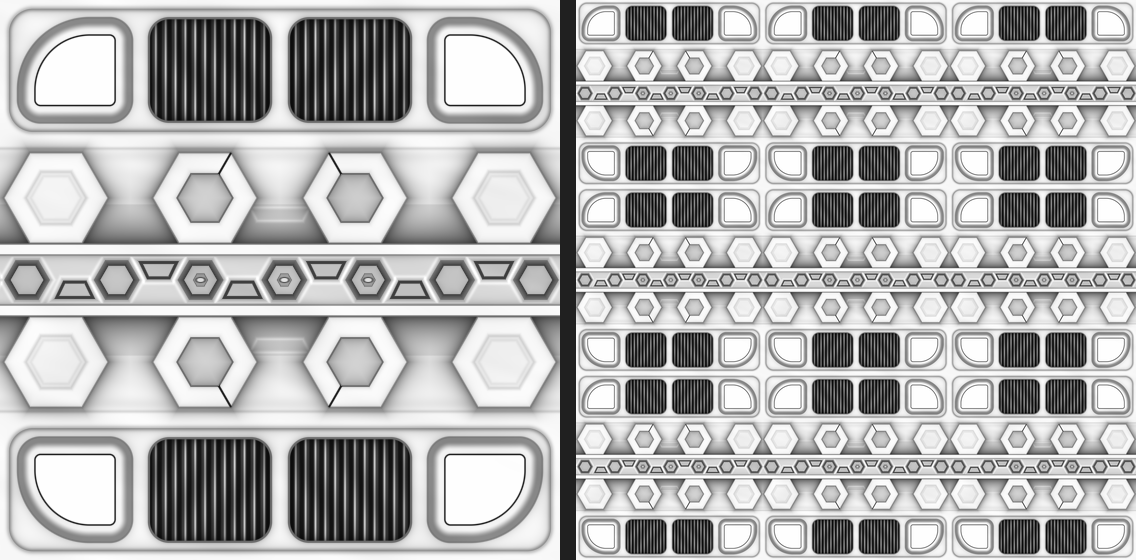
Left: one tile. Right: repeated 3 by 3.
Give the GLSL for this texture map, as a Shadertoy shader.

```glsl
// Pale moulded wall panel: slatted grilles, angled windows, hexagonal bosses and a studded centre rail.

// Layout, in canvas widths from the centre
const vec2 PANEL_HALF = vec2(0.484, 0.110);
const float PANEL_Y = 0.3745;
const vec2 GRILLE_AT = vec2(0.125, 0.375);
const vec2 GRILLE_HALF = vec2(0.109, 0.0925);
const float SLAT_PITCH = 0.0176;
const vec2 WINDOW_AT = vec2(0.366, 0.3745);
const vec2 WINDOW_HALF = vec2(0.0716, 0.063);
const float WINDOW_CURVE = 0.098;
const float FRAME_WIDTH = 0.031;
const vec2 BOSS_X = vec2(0.134, 0.400);
const float BOSS_Y = 0.1465;
const float BOSS_SIZE = 0.081;
const float RAIL_HALF = 0.0645;
const float CHANNEL_HALF = 0.0445;
const float STUD_PITCH = 0.1497;
const float STUD_SHIFT = 0.0078;
const float STUD_SIZE = 0.0355;
// Tones
const float WHITE = 0.975;
const float PALE = 0.85;
const float GREY = 0.53;
const float DARK = 0.30;
const float BLACK = 0.09;
const float WEAR = 0.012;

float sdBox(vec2 p, vec2 halfSize, float r) {
  vec2 q = abs(p) - halfSize + r;
  return length(max(q, 0.0)) + min(max(q.x, q.y), 0.0) - r;
}
float sdHex(vec2 p, float apothem) {
  p = abs(p);
  return max(p.y, dot(p, vec2(0.866, 0.5))) - apothem;
}
// Trapezoid with its wide side down
float sdTrap(vec2 p, float halfHeight, float halfWidth) {
  return max(abs(p.y) - halfHeight, (abs(p.x) - halfWidth + 0.48 * p.y) * 0.9);
}
// Box with one large curve on the upper outer corner
float sdWindow(vec2 p) {
  vec2 corner = max(p - WINDOW_HALF + WINDOW_CURVE, 0.0);
  return max(sdBox(p, WINDOW_HALF, 0.01), length(corner) - WINDOW_CURVE);
}
float fill(float d) {
  float blur = 0.8 / iResolution.y;
  return 1.0 - smoothstep(-blur, blur, d);
}
float stroke(float d, float width) { return fill(abs(d) - 0.5 * width); }
float glow(float d, float width) { return exp(-d * d / (width * width)); }
float shade(float d, float width) { return exp(-abs(d) / width); }
void paint(inout float tone, float value, float mask) { tone = mix(tone, value, mask); }

// Layered sines with whole wave counts, so they wrap
float smudge(vec2 p) {
  p *= 6.2831853;
  float sum = 0.0;
  for (float k = 1.0; k < 5.0; k++) {
    vec2 wave = vec2(2.0 * k + 1.0, 5.0 * k - 3.0);
    sum += sin(dot(p, wave) + 2.0 * sin(p.y * (k + 2.0)) + k) / k;
  }
  return sum;
}

// Recessed bay behind the bosses
float bay(vec2 q) {
  float tone = mix(0.91, WHITE, smoothstep(0.13, 0.235, q.y));
  paint(tone, mix(0.58, 0.83, smoothstep(RAIL_HALF, 0.135, q.y)), fill(q.y - 0.135));
  tone -= 0.13 * glow(q.y - 0.235, 0.003) + 0.06 * glow(q.y - 0.222, 0.012);
  float slot = sdTrap(vec2(q.x, 0.117 - q.y), 0.012, 0.047);
  paint(tone, 0.79, fill(slot));
  tone += 0.1 * glow(slot, 0.003);
  return tone - 0.28 * shade(q.y - RAIL_HALF, 0.013);
}

void bosses(inout float tone, vec2 q) {
  bool inner = q.x < 0.5 * (BOSS_X.x + BOSS_X.y);
  vec2 p = q - vec2(inner ? BOSS_X.x : BOSS_X.y, BOSS_Y);
  float d = sdHex(p, BOSS_SIZE);
  tone *= 1.0 - 0.48 * shade(d, 0.015) * (1.0 - smoothstep(0.23, 0.27, q.y));
  paint(tone, WHITE - 0.16 * shade(d, 0.005), fill(d));
  paint(tone, 0.45, 0.75 * stroke(d, 0.003));
  if (inner) {
    float hole = sdHex(p, 0.043);
    tone -= 0.1 * glow(hole, 0.006);
    paint(tone, 0.82 - 0.24 * shade(hole, 0.012), fill(hole));
    paint(tone, 0.4, stroke(hole, 0.003));
    // Slit from the hole to the rim
    float slit = abs(0.866 * p.x + 0.5 * p.y) - 0.0018;
    paint(tone, BLACK, fill(max(slit, max(-hole, d))) * step(0.0, p.y));
  } else {
    float inset = sdHex(p, 0.047);
    paint(tone, 0.94, fill(inset));
    tone -= 0.12 * glow(inset, 0.0035) + 0.06 * glow(inset + 0.008, 0.003);
  }
}

void endPanel(inout float tone, vec2 q) {
  float d = sdBox(q - vec2(0.0, PANEL_Y), PANEL_HALF, 0.043);
  paint(tone, WHITE - 0.22 * shade(d, 0.009), fill(d));
  tone -= 0.22 * glow(d, 0.005);
  // Framed window
  float w = sdWindow(q - WINDOW_AT), rim = w - FRAME_WIDTH;
  tone -= 0.14 * shade(rim, 0.007);
  paint(tone, mix(0.95, GREY, smoothstep(0.008, 0.023, w)), fill(rim));
  paint(tone, 0.43, 0.7 * stroke(rim, 0.003));
  paint(tone, 0.995, fill(w));
  paint(tone, BLACK, stroke(w, 0.0026));
  // Slatted grille
  vec2 g = q - GRILLE_AT;
  float edge = sdBox(g, GRILLE_HALF, 0.036);
  float s = fract(g.x / SLAT_PITCH) - 0.5;
  float slats = BLACK + 0.72 * glow(s, 0.13) + 0.16 * glow(s - 0.28, 0.12);
  slats *= 0.88 + 0.12 * sin(45.0 * g.y + 5.0 * floor(g.x / SLAT_PITCH));
  tone -= 0.25 * shade(edge, 0.006);
  paint(tone, slats * (1.0 - 0.6 * shade(edge, 0.008)), fill(edge));
  paint(tone, 0.42, stroke(edge, 0.004));
}

void rail(inout float tone, vec2 p) {
  float side = abs(p.y) - RAIL_HALF, lip = abs(p.y) - CHANNEL_HALF;
  paint(tone, WHITE, fill(side));
  paint(tone, 0.38, 0.8 * stroke(side, 0.003));
  paint(tone, PALE - 0.2 * shade(lip, 0.006), fill(lip));
  paint(tone, GREY, stroke(lip, 0.003));
  float inside = fill(lip + 0.003);
  for (int i = -3; i <= 3; i++) {
    // Hexagonal stud; the first sits slightly further out
    float x = p.x - STUD_SHIFT - float(i) * STUD_PITCH;
    vec2 h = vec2(fract(x + (i == -3 ? 0.5104 : 0.5)) - 0.5, p.y);
    float d = sdHex(h, STUD_SIZE), face = d + 0.009;
    tone += inside * (0.09 * glow(d - 0.007, 0.003) - 0.12 * glow(d, 0.004));
    paint(tone, mix(DARK, 0.43, smoothstep(-0.009, 0.0, d)), fill(d));
    paint(tone, 0.77 - 0.1 * shade(face, 0.006), fill(face));
    paint(tone, 0.22, stroke(face, 0.002));
    if (abs(i) < 2) {
      float core = sdHex(h, 0.011);
      float eyelet = length(h * vec2(0.55, 1.0)) - 0.0045;
      paint(tone, 0.62, fill(core));
      paint(tone, 0.42, stroke(core, 0.0015));
      paint(tone, 0.88, fill(eyelet));
      paint(tone, DARK, stroke(eyelet, 0.0018));
    }
    if (i == 3) break;
    // Trapezoid pockets alternate low and high
    float up = (i & 1) != 0 ? 1.0 : -1.0;
    float pocket = sdTrap(vec2(x - 0.5 * STUD_PITCH, up * p.y + 0.0175), 0.0165, 0.0286);
    tone += inside * (0.09 * glow(pocket - 0.007, 0.003) - 0.1 * glow(pocket, 0.004));
    paint(tone, 0.24, fill(pocket));
    paint(tone, 0.76, fill(pocket + 0.0055));
  }
}

void mainImage(out vec4 fragColor, in vec2 fragCoord) {
  vec2 p = fragCoord / iResolution.xy - 0.5, q = abs(p);
  float tone = mix(bay(q), WHITE, smoothstep(0.232, 0.25, q.y));
  bosses(tone, q);
  endPanel(tone, q);
  rail(tone, p);
  tone += WEAR * smudge(p) * smoothstep(0.15, 0.7, tone) * (1.0 - smoothstep(0.96, 1.0, tone));
  fragColor = vec4(vec3(clamp(tone, 0.0, 1.0)), 1.0);
}
```
